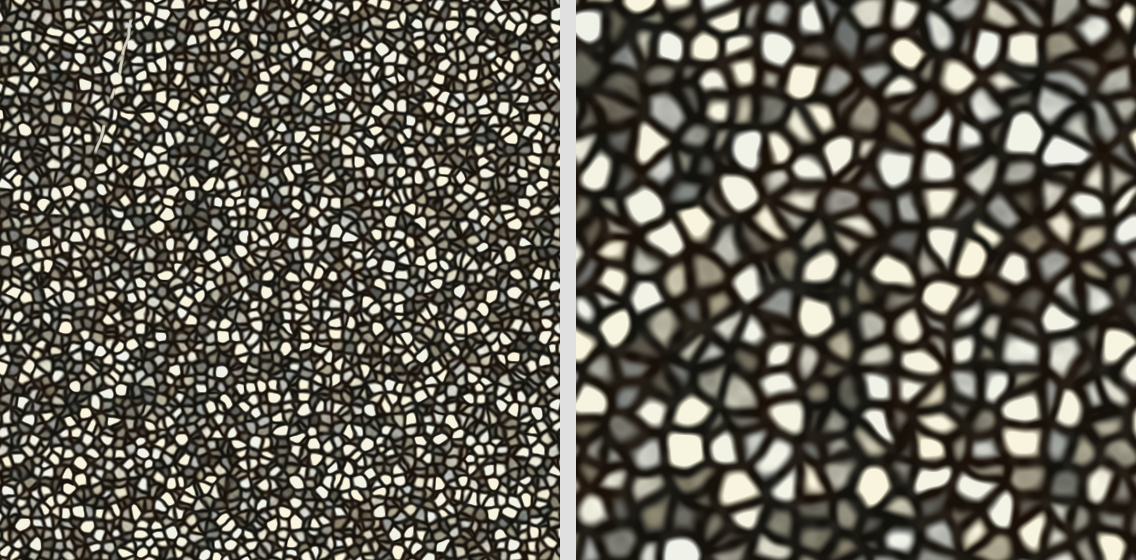
Left, the full canvas; right, a detail of the centre.
Reproduce this texture procedurally as a three.js fragment shader.

```glsl
// Pale, rounded angular grains scattered on a dark warm ground, with one broken scratch.
// Grains are cells of a weighted Voronoi diagram, shaded by a softened distance
// to the cell walls, so large cells glow and small ones stay dim.
varying vec2 vUv;

vec3 hash3(vec2 p) {
  vec3 q = fract(vec3(p.xyx) * vec3(0.1031, 0.1030, 0.0973));
  q += dot(q, q.yxz + 33.33);
  return fract((q.xxy + q.yzz) * q.zyx);
}

float valueNoise(vec2 p) {
  vec2 cell = floor(p);
  vec2 f = fract(p);
  f = f * f * (3.0 - 2.0 * f);
  float low = mix(hash3(cell).x, hash3(cell + vec2(1.0, 0.0)).x, f.x);
  float high = mix(hash3(cell + vec2(0.0, 1.0)).x, hash3(cell + 1.0).x, f.x);
  return mix(low, high, f.y);
}

// Seed position in xy, size weight in z
vec3 grainSeed(vec2 cell) {
  vec3 h = hash3(cell + 17.0);
  return vec3(cell + 0.03 + 0.94 * h.xy, 0.33 * h.z * h.z);
}

float powerDistance(vec2 p, vec3 seed) {
  vec2 d = p - seed.xy;
  return dot(d, d) - seed.z;
}

// Softened distance to the cell wall; also returns the owning seed and cell
float wallDistance(vec2 p, out vec3 owner, out vec2 ownerCell) {
  vec2 base = floor(p);
  float nearest = 100.0;
  owner = vec3(0.0);
  ownerCell = base;
  for (int j = -2; j <= 2; j++) {
    for (int i = -2; i <= 2; i++) {
      vec2 cell = base + vec2(float(i), float(j));
      vec3 seed = grainSeed(cell);
      float d = powerDistance(p, seed);
      if (d < nearest) {
        nearest = d;
        owner = seed;
        ownerCell = cell;
      }
    }
  }
  float sum = 0.0;
  for (int j = -2; j <= 2; j++) {
    for (int i = -2; i <= 2; i++) {
      vec3 seed = grainSeed(base + vec2(float(i), float(j)));
      float apart = length(seed.xy - owner.xy);
      if (apart > 0.001) {
        float wall = (powerDistance(p, seed) - nearest) / (2.0 * apart);
        sum += exp(-14.0 * wall);
      }
    }
  }
  return -log(max(sum, 0.00001)) / 14.0;
}

// Thin slanting scratch, broken into uneven pieces
float scratch(vec2 p) {
  float along = (p.y - 0.69) / 0.28;
  float center = 0.16 + 0.076 * along + 0.016 * along * (1.0 - along);
  center += 0.004 * (valueNoise(vec2(p.y * 45.0, 3.0)) - 0.5);
  float pieces = smoothstep(0.15, 0.45, valueNoise(vec2(p.y * 60.0, 8.0)));
  float ends = smoothstep(0.0, 0.03, along) * (1.0 - smoothstep(0.97, 1.0, along));
  return (1.0 - smoothstep(0.001, 0.005, abs(p.x - center))) * pieces * ends;
}

void main() {
  // Slight warp keeps the walls from being ruler-straight
  vec2 warp = vec2(valueNoise(vUv * 75.0), valueNoise(vUv * 75.0 + 40.0)) - 0.5;
  vec3 owner;
  vec2 ownerCell;
  float wall = wallDistance(vUv * 54.0 + 0.25 * warp, owner, ownerCell);

  // Grain brightness grows with its weight
  vec3 variety = hash3(ownerCell + 91.0);
  float gain = 0.25 + 0.32 * variety.x + 3.2 * owner.z;
  float tone = smoothstep(0.02, 0.34, wall) * gain;
  float fine = valueNoise(vUv * 150.0) - 0.5;
  tone += 0.11 * fine + 0.02;
  tone = clamp(max(tone, 0.85 * scratch(vUv)), 0.0, 1.0);

  // Warm ramp with cream, bluish and brown tints
  vec3 color = mix(vec3(0.085, 0.067, 0.042), vec3(0.96, 0.95, 0.89), tone);
  vec3 tint = mix(vec3(0.035, 0.015, -0.05), vec3(-0.035, 0.0, 0.045), variety.y);
  color += tint * smoothstep(0.1, 0.5, tone) * (1.0 - 0.5 * tone);
  float brown = valueNoise(vUv * 40.0 + 20.0) - 0.5;
  color += vec3(0.04, -0.01, -0.03) * brown * (1.0 - tone);

  gl_FragColor = vec4(clamp(color, 0.0, 1.0), 1.0);
}
```
